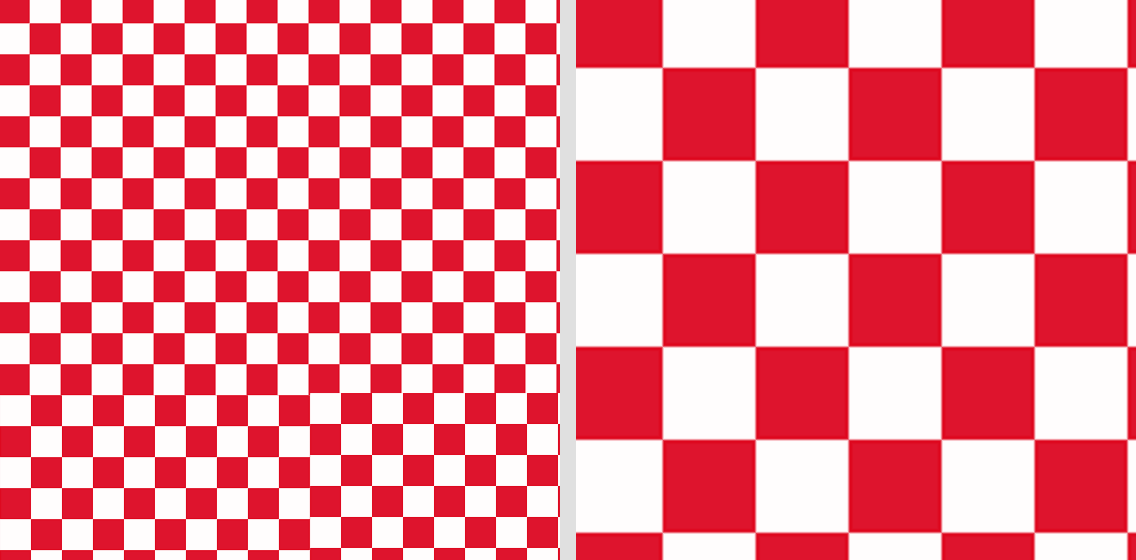
Left: the whole. Right: its middle third, enlarged.
This pattern is drawn by a three.js fragment shader. Its source:

```glsl
// Red and white checkerboard with small offsets between three joined panels.
varying vec2 vUv;

#define PITCH 0.05534        // side of one square
#define EDGE 0.0011          // half width of a soft edge
#define RIM_WIDTH 0.0032     // depth of the darker rim inside red squares
#define SEAM_X 0.5537        // join between the lower panels
#define ORIGIN_TOP vec2(0.0529, 0.9583)
#define ORIGIN_LEFT vec2(0.0553, 0.2943)
#define ORIGIN_RIGHT vec2(0.0556, 0.2982)
#define WHITE vec3(1.0, 0.993, 0.993)
#define RED vec3(0.87, 0.08, 0.175)
#define RIM vec3(0.87, 0.02, 0.11)

// Signed distance to the nearest square edge, positive inside red squares.
float checkerDistance(vec2 p) {
  vec2 cell = p / PITCH;
  vec2 toEdge = 0.5 - abs(fract(cell) - 0.5);
  vec2 index = floor(cell);
  float parity = mod(index.x + index.y, 2.0);
  return (2.0 * parity - 1.0) * min(toEdge.x, toEdge.y) * PITCH;
}

// Colour of one panel whose lattice starts at the given origin.
vec3 panel(vec2 origin) {
  float d = checkerDistance(vUv - origin);
  vec3 ink = mix(RIM, RED, smoothstep(EDGE, RIM_WIDTH, d));
  return mix(WHITE, ink, smoothstep(-EDGE, EDGE, d));
}

void main() {
  // Lower panels meet at a vertical seam, each with its own top edge.
  float right = smoothstep(-EDGE, EDGE, vUv.x - SEAM_X);
  vec3 lower = mix(panel(ORIGIN_LEFT), panel(ORIGIN_RIGHT), right);
  float seamY = mix(ORIGIN_LEFT.y, ORIGIN_RIGHT.y, right);

  // The upper panel spans the full width.
  float upper = smoothstep(-EDGE, EDGE, vUv.y - seamY);
  gl_FragColor = vec4(mix(lower, panel(ORIGIN_TOP), upper), 1.0);
}
```
